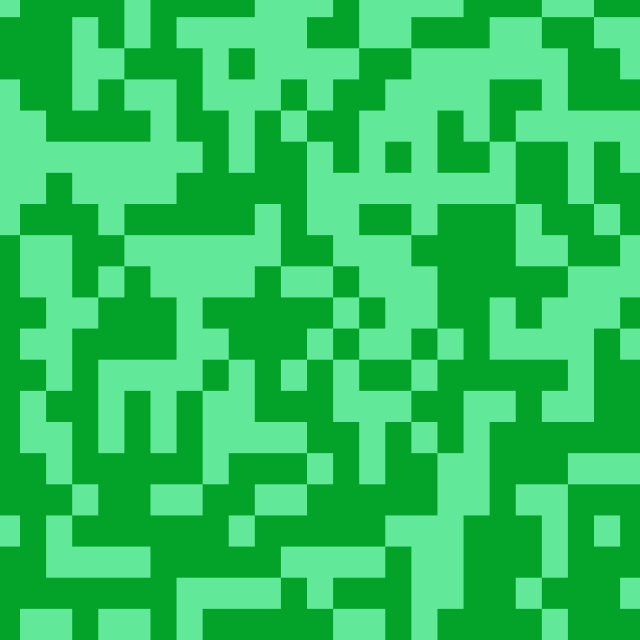
A Shadertoy shader for this pattern:

```glsl
// Random two-tone green mosaic of upright rectangular cells.
#define CELLS vec2(24.53, 20.55)      // cells across and up the canvas
#define OFFSET vec2(0.233, 0.0)       // grid shift, in cells
#define DARK_SHARE 0.52               // chance that a cell is dark
#define SEED 17u
#define DARK_GREEN vec3(0.01, 0.64, 0.16)
#define LIGHT_GREEN vec3(0.38, 0.91, 0.60)

// Integer hash of a cell to the range 0..1
float hash(ivec2 cell) {
    uvec2 q = uvec2(cell + 64);
    uint h = q.x * 1597334677u ^ q.y * 3812015801u ^ SEED * 2654435769u;
    h = (h ^ (h >> 16)) * 2146121005u;
    h = (h ^ (h >> 15)) * 2221713035u;
    h ^= h >> 16;
    return float(h >> 8) / 16777216.0;
}

// 0 for a dark cell, 1 for a light one
float cellTone(ivec2 cell) {
    return step(DARK_SHARE, hash(cell));
}

void mainImage(out vec4 fragColor, in vec2 fragCoord) {
    vec2 p = fragCoord / iResolution.y * CELLS + OFFSET;
    vec2 pixelSize = CELLS / iResolution.y;

    // Blend the four nearest cells over one pixel at their shared corner
    vec2 corner = floor(p + 0.5);
    vec2 blend = clamp((p - corner) / pixelSize + 0.5, 0.0, 1.0);
    ivec2 cell = ivec2(corner);
    float below = mix(cellTone(cell - 1), cellTone(cell + ivec2(0, -1)), blend.x);
    float above = mix(cellTone(cell + ivec2(-1, 0)), cellTone(cell), blend.x);
    float tone = mix(below, above, blend.y);

    fragColor = vec4(mix(DARK_GREEN, LIGHT_GREEN, tone), 1.0);
}
```
